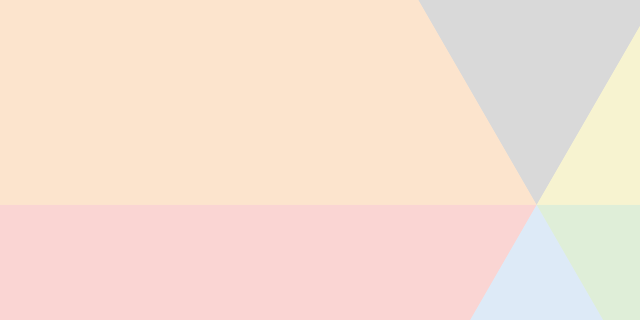
Reproduce this background procedurally as a Shadertoy shader.

```glsl
// Six flat pastel wedges of equal angle, fanning out from one off-centre hub.
// Each wedge is a signed distance to its two edges; the soft coverages
// are blended and normalised, so neighbours meet without a seam.

#define HUB vec2(1.677, 0.3600)  // meeting point, in canvas heights
#define WEDGES 6
#define EDGE_SOFTNESS 1.0        // edge width, in output samples

const float TAU = 6.2831853;

// Wedge colours, counter-clockwise from the positive x axis
const vec3 PASTELS[WEDGES] = vec3[WEDGES](
    vec3(0.970, 0.954, 0.815),   // cream yellow
    vec3(0.852, 0.852, 0.852),   // light grey
    vec3(0.990, 0.895, 0.804),   // peach
    vec3(0.980, 0.836, 0.828),   // pink
    vec3(0.867, 0.918, 0.969),   // pale blue
    vec3(0.875, 0.935, 0.847)    // pale green
);

// Signed distance to the wedge edges, positive inside
float wedgeDistance(vec2 p, float axisAngle, float halfAngle) {
    vec2 axis = vec2(cos(axisAngle), sin(axisAngle));
    float along = dot(p, axis);
    float across = abs(axis.x * p.y - axis.y * p.x);
    return along * sin(halfAngle) - across * cos(halfAngle);
}

void mainImage(out vec4 fragColor, in vec2 fragCoord) {
    vec2 p = fragCoord / iResolution.y - HUB;
    float soft = 0.5 * EDGE_SOFTNESS / iResolution.y;
    float halfAngle = 0.5 * TAU / float(WEDGES);

    // Blend the wedges by coverage
    vec3 colorSum = vec3(0.0);
    float coverageSum = 0.0;
    for (int i = 0; i < WEDGES; i++) {
        float axisAngle = halfAngle * (2.0 * float(i) + 1.0);
        float d = wedgeDistance(p, axisAngle, halfAngle);
        float coverage = smoothstep(-soft, soft, d);
        colorSum += PASTELS[i] * coverage;
        coverageSum += coverage;
    }
    fragColor = vec4(colorSum / max(coverageSum, 1e-4), 1.0);
}
```
